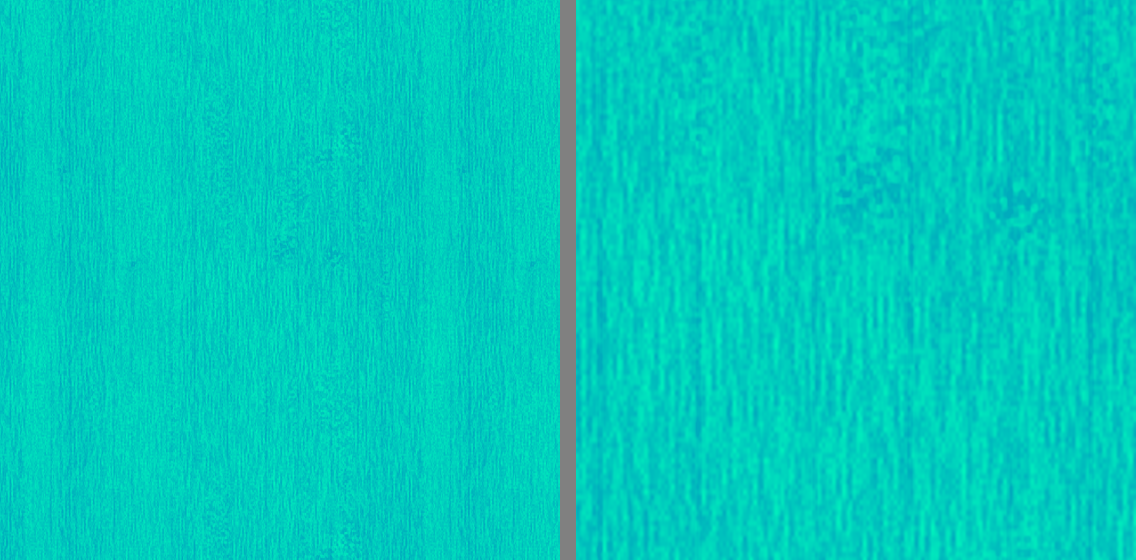
Left: the whole. Right: its middle third, enlarged.
Write a WebGL 2 fragment shader that draws this texture.

```glsl
#version 300 es
precision highp float;

#define TILE 0.713
#define BASE_GREEN 0.800
#define BLUE 0.74
#define STREAK_GAIN 0.054
#define SPECK_GAIN 0.054
#define BLOTCH_GAIN 0.012
#define COLUMN_GAIN 0.018
#define LINE_DEPTH 0.080
#define LINES 13
#define KNOTS 7

uniform vec2 u_resolution;
out vec4 outColor;

// Integer hash of a lattice cell, 0 to 1
float hash(vec2 cell, float seed) {
    uvec3 q = uvec3(ivec3(vec3(cell, seed))) * uvec3(1597u, 7919u, 3571u);
    uint h = (q.x ^ (q.y << 7) ^ q.z) * 747796u + 28917u;
    h = (h ^ (h >> 15)) * 668265u;
    h = (h ^ (h >> 13)) * 374761u;
    return float((h ^ (h >> 16)) & 65535u) / 65535.0;
}

// Value noise that repeats once per tile
float noise(vec2 p, vec2 cells, float seed) {
    p *= cells;
    vec2 i = floor(p);
    vec2 f = p - i;
    f *= f * (3.0 - 2.0 * f);
    vec2 a = mod(i, cells);
    vec2 b = mod(i + 1.0, cells);
    return mix(mix(hash(a, seed), hash(vec2(b.x, a.y), seed), f.x),
               mix(hash(vec2(a.x, b.y), seed), hash(b, seed), f.x), f.y);
}

float signedNoise(vec2 p, vec2 cells, float seed) {
    return 2.0 * noise(p, cells, seed) - 1.0;
}

// Noise with steepened contrast, -1 to 1
float crispNoise(vec2 p, vec2 cells, float seed) {
    return 2.0 * smoothstep(0.22, 0.78, noise(p, cells, seed)) - 1.0;
}

// One fibre: crisp noise along y with its own offset
float fibre(float column, float y, vec2 cells, float seed) {
    column = mod(column, cells.x);
    vec2 p = vec2((column + 0.01) / cells.x, y + hash(vec2(column, 7.0), seed));
    return crispNoise(p, cells, seed);
}

// Staggered fibres, each set off against its neighbours
float fibres(vec2 p, vec2 cells, float seed) {
    float x = p.x * cells.x;
    float i = floor(x);
    float f = smoothstep(0.0, 1.0, x - i);
    float before = fibre(i - 1.0, p.y, cells, seed);
    float left = fibre(i, p.y, cells, seed);
    float right = fibre(i + 1.0, p.y, cells, seed);
    float after = fibre(i + 2.0, p.y, cells, seed);
    return mix(left - 0.3 * (before + right), right - 0.3 * (left + after), f);
}

float band(float x, float left, float right) {
    return smoothstep(left - 0.006, left + 0.006, x)
         - smoothstep(right - 0.006, right + 0.006, x);
}

// Thin broken cracks along the grain
float grainLines(vec2 p) {
    float total = 0.0;
    for (int i = 0; i < LINES; i++) {
        float id = float(i);
        float x = (id + 0.15 + 0.7 * hash(vec2(id, 3.0), 11.0)) / float(LINES);
        x += 0.0006 * signedNoise(p, vec2(1.0, 14.0), 20.0 + id);
        float d = abs(fract(p.x - x + 0.5) - 0.5);
        float broken = smoothstep(0.05, 0.5, noise(p, vec2(1.0, 24.0), 40.0 + id));
        total += (1.0 - smoothstep(0.001, 0.0034, d)) * broken
               * (0.5 + 0.5 * hash(vec2(id, 5.0), 12.0));
    }
    return total;
}

// x: roughened area of the knots, y: their tone
vec2 knots(vec2 p) {
    vec2 result = vec2(0.0);
    for (int i = 0; i < KNOTS; i++) {
        float id = float(i);
        vec2 center = vec2(hash(vec2(id, 1.0), 61.0), hash(vec2(id, 2.0), 62.0));
        vec2 d = fract(p - center + 0.5) - 0.5;
        d += 0.012 * vec2(signedNoise(p, vec2(40.0), 63.0), signedNoise(p, vec2(40.0), 64.0));
        float size = mix(0.018, 0.042, hash(vec2(id, 3.0), 65.0));
        float core = 1.0 - smoothstep(0.3, 1.3, length(d * vec2(0.85, 1.0)) / size);
        result += core * vec2(1.0, i % 4 == 3 ? 0.7 : -1.0);
    }
    return result;
}

void main() {
    vec2 uv = gl_FragCoord.xy / u_resolution;
    vec2 p = vec2(uv.x, 1.0 - uv.y) / TILE;

    // Broad boards, pale and dark
    float x = fract(p.x);
    float pale = band(x, 0.064, 0.146) + 0.65 * band(x, 0.265, 0.45);
    float dark = band(x, 0.146, 0.265) + 0.8 * (band(x, -0.2, 0.064) + band(x, 0.86, 1.2));
    float shade = 0.021 * pale - 0.015 * dark + 0.006 * cos(6.2832 * (p.y - 0.88));

    // Soft patches and long columns
    shade += BLOTCH_GAIN * signedNoise(p, vec2(14.0, 7.0), 2.0);
    shade += BLOTCH_GAIN * signedNoise(p, vec2(40.0, 20.0), 3.0);
    shade += COLUMN_GAIN * signedNoise(p, vec2(220.0, 5.0), 4.0);

    // Short upright streaks, broken into specks at knots and rough columns
    vec2 knot = knots(p);
    float rough = smoothstep(0.6, 0.8, noise(p, vec2(30.0, 4.0), 5.0));
    rough = clamp(0.7 * rough + knot.x, 0.0, 1.0);
    float worm = 1.2 * crispNoise(p, vec2(200.0, 170.0), 8.0);
    shade += STREAK_GAIN * mix(fibres(p, vec2(230.0, 42.0), 6.0), worm, rough) * (1.0 - 0.45 * pale);

    // Fine specks
    shade += SPECK_GAIN * signedNoise(p, vec2(350.0, 230.0), 9.0);

    shade += 0.03 * knot.y - LINE_DEPTH * grainLines(p);
    outColor = vec4(0.0, clamp(BASE_GREEN + shade, 0.67, 0.95), BLUE, 1.0);
}
```
